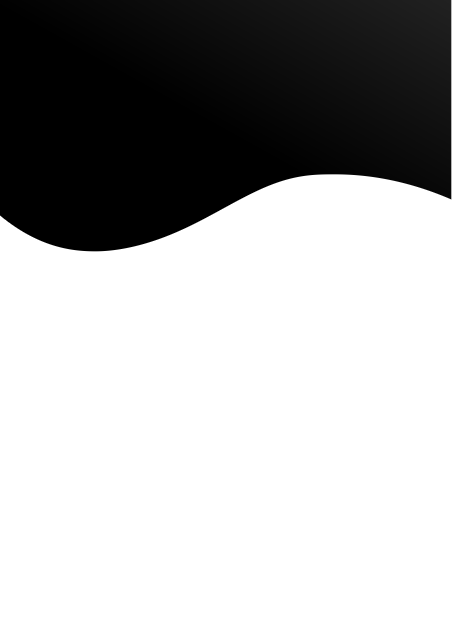
Reproduce this background procedurally as a WebGL 1 fragment shader.

```glsl
precision highp float;
// A dark panel with a wavy lower edge hangs over a plain white page.
// The wave joins two rounded ends with an eased rise; a faint diagonal
// gradient lifts the black towards the upper right corner.

uniform vec2 u_resolution;

// Height of the wave: trough on the left, crest on the right.
float waveHeight(float x) {
  const vec2 trough = vec2(0.2114, 0.6073);
  const vec2 crest = vec2(0.741, 0.7276);
  float t = clamp((x - trough.x) / (crest.x - trough.x), 0.0, 1.0);
  float cubic = t * t * (3.0 - 2.0 * t);
  float quintic = t * t * t * (10.0 - 15.0 * t + 6.0 * t * t);
  float rise = mix(trough.y, crest.y, mix(cubic, quintic, t));
  float leftLift = 0.056 * pow(max(1.0 - x / trough.x, 0.0), 2.2);
  float rightFall = max((x - crest.x) / (1.0 - crest.x), 0.0);
  return rise + leftLift - 0.0397 * rightFall * rightFall;
}

void main() {
  vec2 uv = gl_FragCoord.xy / u_resolution;
  vec2 pixel = 1.0 / u_resolution;

  // Diagonal sheen across the box that holds the panel
  float diagonal = uv.x - (1.0 - uv.y) / 0.3927;
  vec3 panel = vec3(0.13 * clamp((diagonal + 0.03) / 1.03, 0.0, 1.0));

  // Slope-corrected distance keeps the edge equally soft everywhere
  float height = waveHeight(uv.x);
  float slope = (waveHeight(uv.x + 0.002) - height) / 0.002;
  float edgeWidth = length(vec2(slope * pixel.x, pixel.y));
  float cover = clamp((uv.y - height) / edgeWidth + 0.5, 0.0, 1.0);

  // The panel stops a hair short of the right side
  cover *= clamp((0.9985 - uv.x) / pixel.x + 0.5, 0.0, 1.0);

  gl_FragColor = vec4(mix(vec3(1.0), panel, cover), 1.0);
}
```
